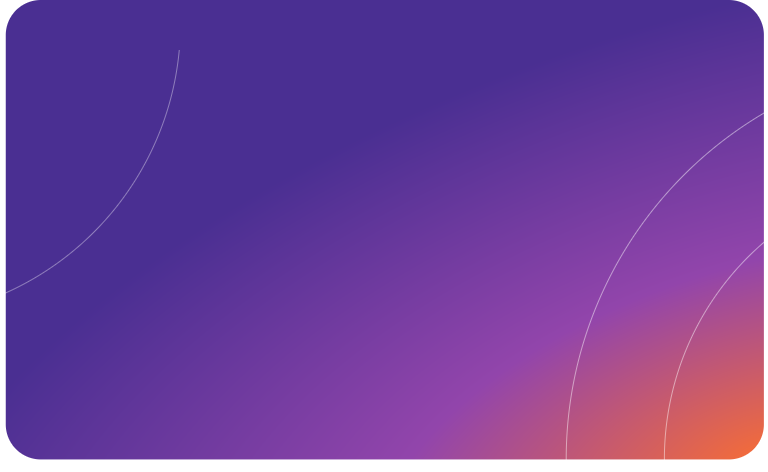
Write a Shadertoy shader that draws this background.

```glsl
// A rounded card on white, lit by a tilted elliptical glow in its lower right
// corner that fades from orange through purple to indigo, with thin pale arcs.
// Shapes are distance fields in units of the canvas height, antialiased by pixel size.

const vec3 WHITE  = vec3(1.0);
const vec3 INDIGO = vec3(0.290, 0.184, 0.573);
const vec3 PURPLE = vec3(0.573, 0.271, 0.671);
const vec3 ORANGE = vec3(0.965, 0.427, 0.212);

const float PURPLE_STOP = 0.4315;
const float LINE_WIDTH = 0.0021;

// Share of a pixel lying inside a signed distance
float coverage(float dist, float pixel) {
    return clamp(0.5 - dist / pixel, 0.0, 1.0);
}

float roundedBox(vec2 p, vec2 halfSize, float radius) {
    vec2 q = abs(p) - halfSize + radius;
    return length(max(q, 0.0)) + min(max(q.x, q.y), 0.0) - radius;
}

float ring(vec2 p, vec2 center, float radius, float width) {
    return abs(length(p - center) - radius) - 0.5 * width;
}

// Distance in a tilted elliptical metric: weights for x*x, x*y and y*y
float ellipticRadius(vec2 d, vec3 weights) {
    return sqrt(dot(weights, vec3(d.x * d.x, d.x * d.y, d.y * d.y)));
}

vec3 glowColor(float t) {
    vec3 inner = mix(ORANGE, PURPLE, clamp(t / PURPLE_STOP, 0.0, 1.0));
    float outer = clamp((t - PURPLE_STOP) / (1.0 - PURPLE_STOP), 0.0, 1.0);
    return mix(inner, INDIGO, outer);
}

void mainImage(out vec4 fragColor, in vec2 fragCoord) {
    float pixel = 1.0 / iResolution.y;
    vec2 p = fragCoord * pixel;

    // Glow spreading from the lower right corner
    vec2 glowCenter = vec2(1.6178, 0.0276);
    float t = ellipticRadius(p - glowCenter, vec3(0.3334, -0.475, 1.0327));
    vec3 color = glowColor(t);

    // Left arc, cut off level below the top edge
    float leftArc = ring(p, vec2(-0.2442, 0.9512), 0.6266, LINE_WIDTH);
    leftArc = max(leftArc, p.y - 0.8938);
    color = mix(color, WHITE, 0.38 * coverage(leftArc, pixel));

    // Two nested arcs on the right
    float outerArc = ring(p, vec2(2.0501, 0.0276), 0.8505, LINE_WIDTH);
    float innerArc = ring(p, vec2(2.0127, 0.0276), 0.6051, LINE_WIDTH);
    color = mix(color, WHITE, 0.48 * coverage(min(outerArc, innerArc), pixel));

    // Card over the white margin
    float card = roundedBox(p - vec2(0.8153, 0.5133), vec2(0.8031, 0.4867), 0.0743);
    color = mix(WHITE, color, coverage(card, pixel));

    fragColor = vec4(color, 1.0);
}
```
